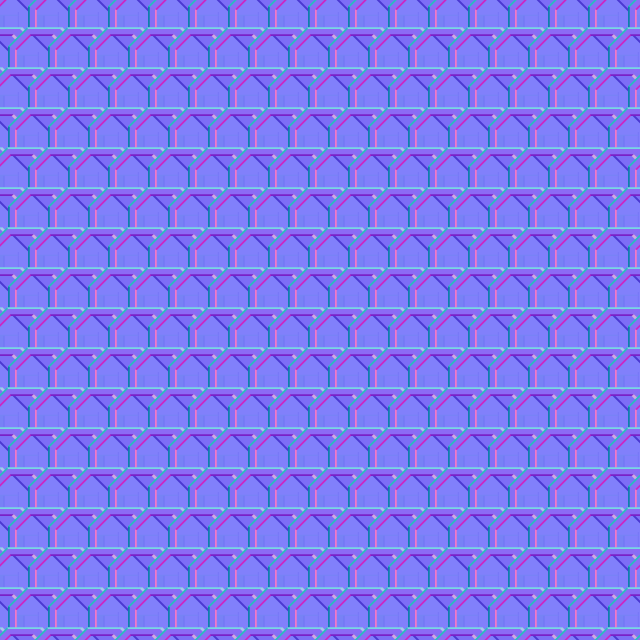
Write a Shadertoy shader that draws this texture map.

```glsl
// Normal-map style lattice of overlapping chamfered arches, 16 across and 16 down,
// alternate rows shifted by half an arch. Each arch is a bevelled band cut from the
// depth inside four planes; every pixel is supersampled to smooth the edges.

// Recessed panel seen through an arch; v runs downwards from the top of the row.
vec3 panelColor(float u, float v) {
    vec3 color = vec3(0.505, 0.50, 0.985);

    // Faint raised plates and grooves
    if (u > 0.24 && u < 0.40 && v > 0.70) color = vec3(0.47, 0.51, 0.965);
    if (abs(u - 0.40) < 0.012 && v > 0.70) color = vec3(0.43, 0.46, 0.95);
    if (abs(u - 0.76) < 0.015 && v > 0.62) color = vec3(0.47, 0.47, 0.97);
    if (abs(v - 0.70) < 0.012 && u < 0.76) color = vec3(0.46, 0.52, 0.96);

    // Sloping brace with a dark lower edge
    float brace = u - v - 0.43;
    if (brace > 0.0) color = vec3(0.49, 0.43, 0.965);
    if (abs(brace) < 0.036) color = vec3(0.29, 0.22, 0.82);
    return color;
}

vec3 archColor(float u, float v) {
    // Depth inside each side of the arch
    float left = u;
    float slope = (u + v - 0.48) * 0.707;
    float top = v;
    float right = (1.36 - u + v) * 0.45;
    float depth = min(min(left, slope), min(top, right));
    if (depth < 0.0) return vec3(0.51, 0.50, 0.98);

    // Outer bevel, face and inner bevel of the nearest side
    vec3 outer = vec3(0.05, 0.50, 0.67);
    vec3 face = vec3(0.53, 0.43, 0.96);
    vec3 inner = vec3(0.95, 0.47, 0.78);
    if (depth == slope) {
        outer = vec3(0.16, 0.74, 0.75);
        face = vec3(0.55, 0.43, 0.96);
        inner = vec3(0.80, 0.15, 0.77);
    } else if (depth == top) {
        outer = vec3(0.47, 0.84, 0.89);
        face = vec3(0.55, 0.42, 0.96);
        inner = vec3(0.48, 0.13, 0.78);
    } else if (depth == right) {
        outer = vec3(0.68, 0.77, 0.92);
        face = vec3(0.53, 0.43, 0.96);
        inner = vec3(0.82, 0.66, 0.88);
    }
    if (depth < 0.045) return outer;
    if (depth < 0.175) return face;
    if (depth < 0.22) return inner;
    return panelColor(u, v);
}

// Lattice position is in arches, with y measured downwards.
vec3 latticeColor(vec2 position) {
    float y = position.y - 0.68;
    float rowShift = 0.5 * mod(floor(y), 2.0);
    float u = fract(position.x - 0.2 - rowShift);
    float v = fract(y);

    // Beyond the left slope, the previous arch shows from underneath
    if (u + v < 0.48) u += 1.0;
    return archColor(u, v);
}

void mainImage(out vec4 fragColor, in vec2 fragCoord) {
    const int SAMPLES = 4;
    vec3 sum = vec3(0.0);
    for (int j = 0; j < SAMPLES; j++) {
        for (int i = 0; i < SAMPLES; i++) {
            vec2 offset = (vec2(i, j) + 0.5) / float(SAMPLES) - 0.5;
            vec2 uv = (fragCoord + offset) / iResolution.xy;
            sum += latticeColor(16.0 * vec2(uv.x, 1.0 - uv.y));
        }
    }
    fragColor = vec4(sum / float(SAMPLES * SAMPLES), 1.0);
}
```
